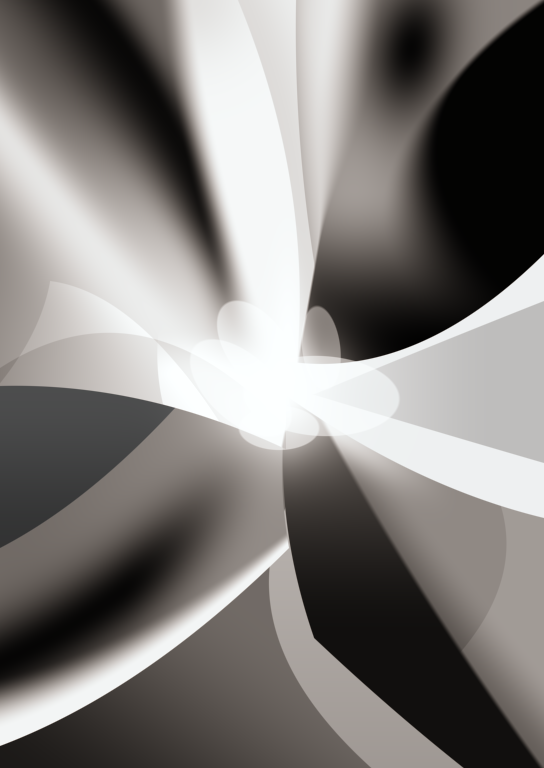
Write a WebGL 1 fragment shader that draws this background.

```glsl
precision highp float;
// Monochrome silk petals folding outward from a glowing white core.

uniform vec2 u_resolution;

#define CANVAS vec2(5.42, 7.68)
#define CORE vec2(2.8, 3.75)
#define GLOW_RADIUS 0.62
#define VEIL_OPACITY 0.55
#define WARM_TINT vec3(0.024, -0.003, -0.022)
#define COOL_TINT vec3(-0.009, 0.003, 0.005)
#define WHITE 0.96

// Signed distance above a parabola y(x) through three points.
float above(vec2 p, vec2 a, vec2 b, vec2 c) {
  float s = (b.y - a.y) / (b.x - a.x);
  float k = ((c.y - b.y) / (c.x - b.x) - s) / (c.x - a.x);
  float y = a.y + (p.x - a.x) * (s + k * (p.x - b.x));
  float slope = s + k * (2.0 * p.x - a.x - b.x);
  return (p.y - y) / sqrt(1.0 + slope * slope);
}

// Signed distance to the right of a parabola x(y).
float rightOf(vec2 p, vec2 a, vec2 b, vec2 c) {
  return above(p.yx, a.yx, b.yx, c.yx);
}

float soft(float d, float w) { return smoothstep(-w, w, d); }

float fill(float d) { return soft(d, 0.8 * CANVAS.y / u_resolution.y); }

float bell(float d, float w) { return exp(-d * d / (w * w)); }

vec2 ovalSpace(vec2 p, vec2 c, vec2 r, float angle) {
  float s = sin(angle), k = cos(angle);
  p -= c;
  return vec2(k * p.x + s * p.y, k * p.y - s * p.x) / r;
}

float blob(vec2 p, vec2 c, vec2 r, float angle) {
  return bell(length(ovalSpace(p, c, r, angle)), 1.0);
}

// Translucent oval, denser towards its rim.
float veil(vec2 p, vec2 c, vec2 r, float angle) {
  float q = length(ovalSpace(p, c, r, angle));
  return fill((1.0 - q) * min(r.x, r.y)) * VEIL_OPACITY * (0.75 + 0.25 * q);
}

// Dark petal, grey ribbon and brown folds below the core.
float lowerFolds(vec2 p, float wingFloor) {
  float tone = mix(0.1, 0.42, smoothstep(0.0, 2.1, dot(p, vec2(0.45, 0.6))));
  float ribbon = rightOf(p, vec2(2.68, 1.9), vec2(2.95, 0.9), vec2(3.7, 0.0));
  tone = mix(tone, 0.6 + 0.04 * p.y, fill(ribbon));
  float petal = min(
    rightOf(p, vec2(2.82, 3.3), vec2(2.88, 2.3), vec2(3.13, 1.3)),
    above(p, vec2(3.13, 1.3), vec2(3.9, 0.6), vec2(4.62, 0.0)));
  tone = mix(tone, mix(0.06, 0.3, smoothstep(1.3, 3.6, p.y)), fill(petal));
  float fold = rightOf(p, vec2(3.2, 3.5), vec2(4.0, 2.1), vec2(5.4, 0.0));
  float brown = mix(0.3, 0.54, smoothstep(0.0, 0.7, fold + 0.12 * p.y));
  brown += 0.07 * fill(rightOf(p, vec2(5.02, 2.5), vec2(4.97, 1.8), vec2(4.7, 1.3)));
  brown = mix(brown, 0.9, bell(wingFloor, 0.22) * (1.0 - smoothstep(3.2, 4.6, p.x)));
  return mix(tone, brown, soft(fold, 0.03));
}

// Lower left petal: bright rim, black hollow, grey top.
float rimPetal(vec2 p, float rim) {
  float tone = mix(0.42, 0.55, smoothstep(0.0, 2.4, p.x));
  tone *= 1.0 - 0.95 * bell(rim - 0.78, 0.42) * (1.0 - smoothstep(1.2, 2.8, p.x));
  float w = mix(0.5, 0.1, p.x / 2.88);
  return mix(WHITE, tone, smoothstep(0.3 * w, 1.3 * w, rim));
}

// Upper left fan: dark furrow, light streak and thin facets.
float leftFan(vec2 p) {
  float tone = mix(0.86, 0.42, smoothstep(0.8, 4.2, length(p - CORE)));
  float streak = rightOf(p, vec2(0.0, 6.4), vec2(0.8, 5.4), vec2(2.0, 4.0));
  tone = mix(tone, 0.94, 0.9 * bell(streak, streak < 0.0 ? 0.5 : 0.3));
  float furrow = rightOf(p, vec2(1.1, 7.4), vec2(1.72, 6.4), vec2(2.3, 4.6));
  float w = furrow < 0.0 ? mix(0.2, 0.65, smoothstep(4.5, 7.2, p.y)) : 0.25;
  tone *= 1.0 - 0.93 * bell(furrow, w) * smoothstep(3.9, 5.6, p.y);
  float facet = min(
    -above(p, vec2(0.5, 4.87), vec2(1.0, 4.7), vec2(1.6, 4.22)),
    rightOf(p, vec2(0.5, 4.87), vec2(0.43, 4.6), vec2(0.3, 4.3)));
  tone += 0.07 * fill(facet);
  tone -= 0.08 * fill(-above(p, vec2(0.0, 4.0), vec2(0.5, 4.25), vec2(1.5, 4.3)));
  float flap = rightOf(p, vec2(1.57, 4.25), vec2(1.58, 3.9), vec2(1.66, 3.5));
  return tone + 0.1 * fill(flap) * (1.0 - smoothstep(3.9, 4.4, p.y));
}

// White sheet rising to the top, with two creases.
float topSheet(vec2 p) {
  float tone = mix(0.97, 0.88, bell(length(p - vec2(1.9, 7.7)), 0.6));
  float crease = rightOf(p, vec2(2.37, 7.68), vec2(2.83, 6.2), vec2(2.98, 5.0));
  tone = mix(tone, mix(0.86, 0.93, soft(crease - 0.3, 0.3)), fill(crease));
  float seam = rightOf(p, vec2(2.95, 7.68), vec2(2.98, 6.4), vec2(3.08, 5.4));
  return tone - 0.16 * fill(seam) * exp(-max(seam, 0.0) / 0.15);
}

// Upper right: grey haze sinking into black.
float darkSheet(vec2 p) {
  float tone = 0.52 * smoothstep(4.2, 5.8, p.y);
  tone += 0.1 * blob(p, vec2(3.55, 5.8), vec2(0.5, 0.8), 0.0);
  tone *= 1.0 - 0.96 * blob(p, vec2(4.1, 7.2), vec2(0.4, 0.7), -0.2);
  float shade = rightOf(p, vec2(5.42, 7.68), vec2(4.55, 6.9), vec2(4.2, 5.4));
  return mix(tone, 0.01, soft(shade, mix(0.4, 0.04, smoothstep(5.2, 7.0, p.y))));
}

void main() {
  vec2 p = gl_FragCoord.xy / u_resolution * CANVAS;
  float warmth = 1.0;

  // Lower half, back to front.
  float wingFloor = above(p, vec2(3.0, 3.62), vec2(4.5, 2.8), vec2(5.42, 2.5));
  float tone = lowerFolds(p, wingFloor);
  float rim = above(p, vec2(0.0, 0.22), vec2(1.6, 1.1), vec2(2.88, 2.2));
  float rimSide = rightOf(p, vec2(2.82, 3.3), vec2(2.82, 2.7), vec2(2.88, 2.2));
  tone = mix(tone, rimPetal(p, rim), fill(min(rim, -rimSide)));
  float slate = fill(above(p, vec2(0.0, 2.2), vec2(0.9, 2.8), vec2(1.65, 3.5)))
    * (1.0 - step(2.4, p.x));
  tone = mix(tone, mix(0.2, 0.3, smoothstep(2.2, 3.8, p.y)), slate);
  warmth -= 1.1 * slate;

  // Upper half.
  float leftFloor = above(p, vec2(0.0, 3.82), vec2(1.0, 3.76), vec2(2.6, 3.3));
  float upper = fill(p.x < 2.85 ? leftFloor : wingFloor);
  float sheet = rightOf(p, vec2(1.75, 7.68), vec2(1.98, 6.3), vec2(2.5, 4.4));
  float dark = rightOf(p, vec2(3.55, 7.68), vec2(3.3, 6.0), vec2(3.03, 4.4));
  float top = mix(leftFan(p), topSheet(p), soft(sheet, 0.17));
  top = mix(top, darkSheet(p), soft(dark, mix(0.015, 0.28, smoothstep(5.2, 6.9, p.y))));

  // Right wing with its grey inner panel.
  float wing = fill(-above(p, vec2(3.0, 4.05), vec2(4.1, 4.22), vec2(5.42, 5.14)))
    * step(2.85, p.x);
  float panel = fill(min(
    -above(p, vec2(3.4, 3.85), vec2(4.3, 4.22), vec2(5.42, 4.67)),
    above(p, vec2(3.4, 3.65), vec2(4.4, 3.35), vec2(5.42, 3.05))));
  top = mix(top, mix(0.94, mix(0.84, 0.74, smoothstep(3.4, 5.0, p.x)), panel), wing);
  tone = mix(tone, top, upper);
  warmth = mix(warmth, 1.0 - 0.8 * wing, upper);

  // Core veils and glow.
  tone = mix(tone, 1.0, veil(p, vec2(3.2, 3.72), vec2(0.78, 0.4), -0.05));
  tone = mix(tone, 1.0, veil(p, vec2(2.4, 3.8), vec2(0.62, 0.33), -0.75));
  tone = mix(tone, 1.0, veil(p, vec2(2.56, 4.2), vec2(0.54, 0.3), -0.95));
  tone = mix(tone, 1.0, 0.75 * veil(p, vec2(3.2, 4.2), vec2(0.19, 0.42), 0.12));
  tone = mix(tone, 1.0, veil(p, vec2(2.78, 3.4), vec2(0.4, 0.22), 0.0));
  tone = mix(tone, 1.0, 0.8 * blob(p, vec2(2.87, 4.3), vec2(0.16, 0.75), 0.0));
  tone = mix(tone, 1.0, bell(length(p - CORE), GLOW_RADIUS));

  // Warm greys, cool highlights.
  tone = clamp(tone, 0.0, 1.0);
  vec3 tint = WARM_TINT * warmth * 4.0 * tone * (1.0 - tone);
  tint += COOL_TINT * smoothstep(0.8, 0.95, tone);
  gl_FragColor = vec4(tone + tint, 1.0);
}
```
